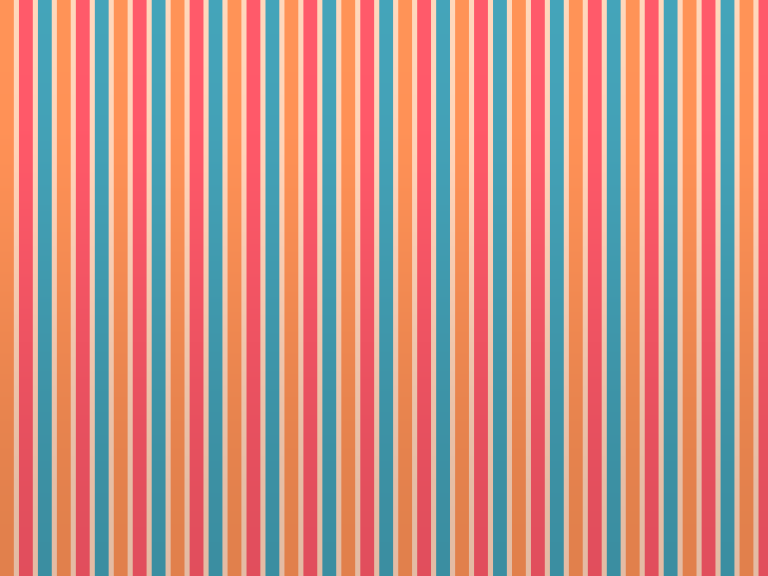
Write a Shadertoy shader that draws this pattern.

```glsl
// Colour of the n-th band in the three-colour cycle
vec3 bandColor(float n) {
    float k = mod(n, 3.0);
    if (k < 0.5) return vec3(0.95, 0.54, 0.32);
    if (k < 1.5) return vec3(0.95, 0.33, 0.39);
    return vec3(0.25, 0.60, 0.68);
}

void mainImage(out vec4 fragColor, in vec2 fragCoord) {
    vec2 uv = fragCoord / iResolution.xy;

    // 13.5 cycles of three bands, each followed by a cream gap
    float x = uv.x * 40.5;
    float pixel = 40.5 / iResolution.x;
    float bandHalf = 0.365;

    // Distance to the centre of the nearest band
    float nearest = floor(x - bandHalf + 0.5);
    float edge = abs(x - bandHalf - nearest) - bandHalf;
    float band = clamp(0.5 - edge / pixel, 0.0, 1.0);
    vec3 cream = vec3(0.96, 0.79, 0.69);
    vec3 color = mix(cream, bandColor(nearest), band);

    // Soft light falling off towards the bottom
    color *= mix(0.93, 1.07, smoothstep(0.0, 1.0, uv.y));
    fragColor = vec4(min(color, 1.0), 1.0);
}
```
